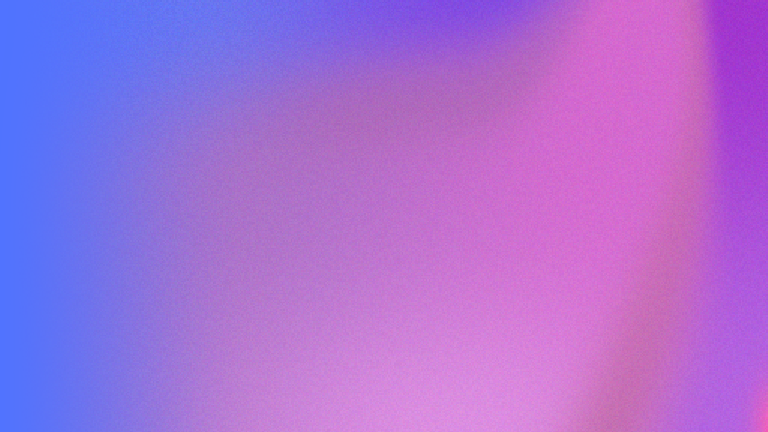
Reproduce this background procedurally as a Shadertoy shader.

```glsl
// A soft violet and pink colour field with fine film grain.
// Colours are layered from left to right: a blue-to-pink body, a cool upper
// sweep above a curved crest, a bottom glow, and a violet fold at the right.

const vec3 BLUE       = vec3(0.31, 0.45, 1.00);
const vec3 PERIWINKLE = vec3(0.42, 0.46, 0.94);
const vec3 VIOLET     = vec3(0.50, 0.29, 0.89);
const vec3 MAUVE      = vec3(0.66, 0.44, 0.78);
const vec3 PINK       = vec3(0.83, 0.41, 0.81);
const vec3 ORCHID     = vec3(0.87, 0.57, 0.89);
const vec3 DUSK       = vec3(0.68, 0.41, 0.70);
const vec3 ROSE       = vec3(0.76, 0.42, 0.66);
const vec3 PURPLE     = vec3(0.63, 0.21, 0.81);
const vec3 LILAC      = vec3(0.70, 0.39, 0.88);
const vec3 HOT_PINK   = vec3(1.00, 0.38, 0.70);

const float GRAIN_ROWS = 288.0;
const float GRAIN_STRENGTH = 0.05;

// Bell-shaped falloff: 1 at zero, fading over the given width.
float bell(float d, float width) {
    float t = d / width;
    return exp(-t * t);
}

// Elliptical glow around a centre.
float glow(vec2 uv, vec2 centre, vec2 radius) {
    vec2 d = (uv - centre) / radius;
    return exp(-dot(d, d));
}

// Soft step of half-width w across d = 0.
float softEdge(float d, float w) {
    return smoothstep(-w, w, d);
}

// Sine-free hash giving three values in 0..1.
vec3 hash32(vec2 p) {
    vec3 q = fract(p.xyx * vec3(0.1031, 0.1030, 0.0973));
    q += dot(q, q.yxz + 33.33);
    return fract((q.xxy + q.yzz) * q.zyx);
}

// Height of the crest that separates the cool top from the warm body.
float crestHeight(float x) {
    float rise = max(x - 0.6, 0.0);
    return 0.73 + 0.2 * x + 7.0 * rise * rise;
}

// Horizontal position of the fold on the right.
float foldPosition(float y) {
    float d = y - 0.75;
    return 0.921 - 0.15 * d * d;
}

// Warm body, with a lighter glow rising from the bottom.
vec3 bodyColor(vec2 uv) {
    vec3 col = mix(MAUVE, PINK, smoothstep(0.3, 0.8, uv.x));
    float light = glow(uv, vec2(0.59, -0.02), vec2(0.33, 0.36));
    return mix(col, ORCHID, 0.9 * light);
}

// Cool upper sweep and the dusky band just under its crest.
vec3 addCrest(vec3 col, vec2 uv) {
    float d = uv.y - crestHeight(uv.x);
    vec3 cool = mix(PERIWINKLE, VIOLET, smoothstep(0.25, 0.62, uv.x));
    col = mix(col, cool, softEdge(d, mix(0.24, 0.14, uv.x)));
    float span = smoothstep(0.25, 0.5, uv.x) * (1.0 - smoothstep(0.65, 0.82, uv.x));
    return mix(col, DUSK, 0.65 * span * bell(d + 0.08, 0.11));
}

// Violet fold with a rose rim, sharper toward the top.
vec3 addFold(vec3 col, vec2 uv) {
    float d = uv.x - foldPosition(uv.y);
    float width = mix(0.085, 0.026, smoothstep(0.0, 0.9, uv.y));
    vec3 side = mix(LILAC, PURPLE, smoothstep(0.05, 1.0, uv.y));
    col = mix(col, side, softEdge(d, width));
    float rim = bell(d + 0.5 * width, 0.75 * width);
    return mix(col, ROSE, mix(0.8, 0.4, uv.y) * rim);
}

void mainImage(out vec4 fragColor, in vec2 fragCoord) {
    vec2 uv = fragCoord / iResolution.xy;

    vec3 col = addCrest(bodyColor(uv), uv);
    col = mix(BLUE, col, smoothstep(-0.03, 0.34, uv.x));
    col = addFold(col, uv);
    col = mix(col, HOT_PINK, 0.9 * glow(uv, vec2(1.01, 0.0), vec2(0.028, 0.11)));

    // Grain, fading out in the flat blue on the left.
    vec2 cell = floor(fragCoord / iResolution.y * GRAIN_ROWS);
    vec3 grain = hash32(cell) - 0.5;
    col += GRAIN_STRENGTH * smoothstep(0.0, 0.25, uv.x) * grain;

    fragColor = vec4(clamp(col, 0.0, 1.0), 1.0);
}
```
